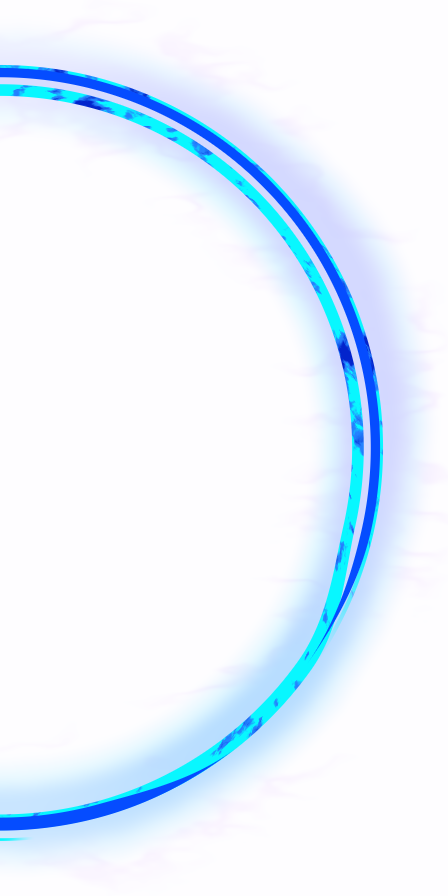
Give the GLSL for this background, as a Shadertoy shader.

```glsl
// Half of a glowing blue and cyan ring with liquid streaks on a white ground.
#define RADIUS 0.427
#define WHITE vec3(0.995, 0.993, 1.0)
#define LAVENDER vec3(0.83, 0.85, 1.0)
#define SKY vec3(0.70, 0.87, 1.0)
#define ICE vec3(0.78, 0.94, 1.0)
#define CYAN vec3(0.03, 0.97, 1.0)
#define AZURE vec3(0.14, 0.51, 1.0)
#define BLUE vec3(0.02, 0.30, 1.0)
#define NAVY vec3(0.01, 0.14, 0.80)
#define STREAK_SCALE vec2(26.0, 0.11)

float hash(vec2 p) {
    return fract(sin(dot(p, vec2(127.1, 311.7))) * 43758.5453);
}

float noise(vec2 p) {
    vec2 i = floor(p), f = fract(p);
    f = f * f * (3.0 - 2.0 * f);
    return mix(mix(hash(i), hash(i + vec2(1, 0)), f.x),
               mix(hash(i + vec2(0, 1)), hash(i + vec2(1, 1)), f.x), f.y);
}

float fbm(vec2 p) {
    float sum = 0.0, gain = 0.5;
    for (int i = 0; i < 4; i++) {
        sum += gain * noise(p);
        p = p * 2.03 + 17.3;
        gain *= 0.5;
    }
    return sum;
}

float bump(float x, float centre, float width) {
    float t = (x - centre) / width;
    return exp(-t * t);
}

// Antialiased stripe between two radial offsets
float band(float d, float inner, float outer, float px) {
    float halfWidth = 0.5 * (outer - inner);
    float cover = (halfWidth - abs(d - 0.5 * (inner + outer))) / px + 0.5;
    return clamp(min(cover, 2.0 * halfWidth / px), 0.0, 1.0);
}

// Soft halo, wider at the upper right and paler at the top
vec3 halo(vec2 p, float d, float angle) {
    float cloud = fbm(p * 9.0 + 4.0);
    float reach = d - 22.0 * bump(angle, 0.5, 0.5) + 14.0 * (cloud - 0.47);
    float outside = 1.0 - smoothstep(-5.0, 58.0, reach);
    float inside = smoothstep(-86.0, -30.0, d + 8.0 * (cloud - 0.47));
    float side = smoothstep(0.0, 0.28, p.x);
    float lower = 1.0 - smoothstep(-0.7, 0.0, angle);
    float strength = mix(mix(0.5, 0.75, lower), 1.0, side);
    vec3 tint = mix(LAVENDER, SKY, lower * 0.85);
    tint = mix(tint, ICE, max(bump(d, -62.0, 16.0), 0.6 * bump(reach, 32.0, 14.0)));
    vec3 color = mix(WHITE, tint, outside * inside * strength);

    // Faint violet wisps around the halo
    float wisp = bump(fbm(p * vec2(7.0, 16.0) + 31.0), 0.5, 0.04);
    float zone = bump(abs(d + 5.0), 60.0, 28.0);
    return color - vec3(0.015, 0.035, 0.0) * wisp * zone;
}

// Marbled cyan liquid with two dark pools
vec3 liquid(float d, float angle) {
    vec2 q = vec2(angle, d) * STREAK_SCALE;
    q.x += d * 0.07;
    float marble = fbm(q + 1.5 * fbm(q * 0.6 + 9.0));
    float pools = 0.26 * bump(angle, 1.29, 0.16) + 0.36 * bump(angle, 0.27, 0.06);
    float small = 0.10 * (bump(angle, 0.0, 0.1) + bump(angle, -0.88, 0.09)
                        + bump(angle, 0.84, 0.04));
    float shade = marble + pools + small;
    vec3 color = mix(CYAN, AZURE, smoothstep(0.58, 0.72, shade));
    return mix(color, NAVY, smoothstep(0.72, 0.92, shade));
}

void mainImage(out vec4 fragColor, in vec2 fragCoord) {
    vec2 p = (fragCoord - vec2(0.0, 0.5 * iResolution.y)) / iResolution.y;
    float angle = atan(p.y, max(p.x, 1e-5));
    // Radial offset in thousandths of the canvas height
    float d = (length(p) - RADIUS) * 1000.0;
    float px = 1000.0 / iResolution.y;

    vec3 color = halo(p, d, angle);
    float upper = smoothstep(-0.62, -0.22, angle);
    float bottom = 1.0 - smoothstep(-1.3, -0.9, angle);

    // Pale gap and thin bright outer rim
    color = mix(color, LAVENDER, 0.8 * upper * band(d, -22.0, -12.0, px));
    color = mix(color, liquid(d + 40.0, angle), upper * band(d, -4.0, 0.5, px));

    // Inner liquid band joins the rim at the lower right
    float innerEdge = mix(-18.0, -34.0, upper);
    float outerEdge = mix(-0.5, -21.0, upper);
    color = mix(color, liquid(d, angle), band(d, innerEdge, outerEdge, px));

    // Solid blue arcs taper toward the lower right
    color = mix(color, BLUE, band(d, -8.0 - 5.2 * upper, -8.0 + 5.2 * upper, px));
    color = mix(color, BLUE, band(d, -1.0 - 13.5 * bottom, -1.0 + bottom, px));

    // Short cyan splash under the arc
    float splash = (1.0 - smoothstep(0.0, 0.04, p.x)) * (1.0 - step(0.0, p.y));
    color = mix(color, CYAN, splash * band(d, 8.5, 11.5, px));

    fragColor = vec4(clamp(color, 0.0, 1.0), 1.0);
}
```
